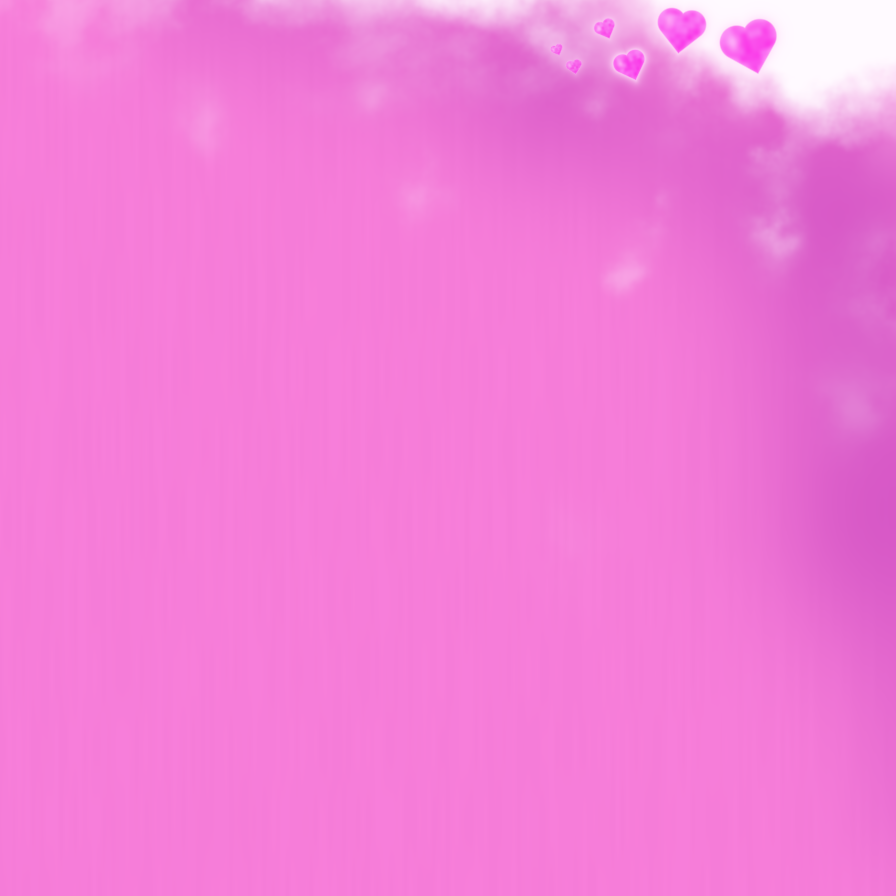
Give the GLSL for this background, as a WebGL 2 fragment shader.

```glsl
#version 300 es
precision highp float;

uniform vec2 u_resolution;
out vec4 fragColor;

float hash(vec2 p) {
  return fract(sin(dot(p, vec2(127.1, 311.7))) * 43758.5453);
}

float noise(vec2 p) {
  vec2 i = floor(p), f = fract(p);
  f = f * f * (3.0 - 2.0 * f);
  return mix(mix(hash(i), hash(i + vec2(1, 0)), f.x),
             mix(hash(i + vec2(0, 1)), hash(i + vec2(1, 1)), f.x), f.y);
}

float fbm(vec2 p) {
  float sum = 0.0, amplitude = 0.5;
  for (int i = 0; i < 5; i++) {
    sum += amplitude * noise(p);
    p = mat2(1.6, 1.2, -1.2, 1.6) * p + 7.3;
    amplitude *= 0.5;
  }
  return sum;
}

// Soft stroke between two points
float softStroke(vec2 p, vec2 a, vec2 b, float width) {
  vec2 ab = b - a;
  vec2 away = p - a - ab * clamp(dot(p - a, ab) / dot(ab, ab), 0.0, 1.0);
  return exp(-dot(away, away) / (width * width));
}

// Signed distance to a heart with its tip at the origin
float heartDistance(vec2 p) {
  p.x = abs(p.x);
  if (p.x + p.y > 1.0) return length(p - vec2(0.25, 0.75)) - 0.3536;
  vec2 q = p - 0.5 * max(p.x + p.y, 0.0);
  vec2 top = p - vec2(0.0, 1.0);
  return sqrt(min(dot(top, top), dot(q, q))) * sign(p.x - p.y);
}

// Deep orchid band along the top and down the right side
float shadeAmount(vec2 p) {
  float light = 1.0 - 0.45 * softStroke(p, vec2(0.25, 1.03), vec2(0.60, 0.93), 0.11);
  light *= 1.0 - 0.50 * softStroke(p, vec2(0.64, 0.90), vec2(0.90, 0.79), 0.11);
  light *= 1.0 - 0.80 * softStroke(p, vec2(0.96, 0.74), vec2(1.0, 0.43), 0.145);
  light *= 1.0 - 0.50 * softStroke(p, vec2(1.0, 0.43), vec2(1.06, 0.12), 0.10);
  return 1.0 - light;
}

// Torn white cloud in the upper right, with loose wisps below it
float cloudAmount(vec2 p) {
  float detail = fbm(p * 13.0 + 3.0);
  float edge = mix(1.05, 0.995, smoothstep(0.40, 0.56, p.x));
  edge -= 0.10 * smoothstep(0.66, 0.90, p.x);
  float cloud = smoothstep(-0.055, 0.04, p.y - edge + (detail - 0.48) * 0.12);
  vec2 warped = p + 0.07 * (vec2(fbm(p * 14.0), fbm(p * 14.0 + 19.0)) - 0.48);
  vec4 wisps[12] = vec4[12](
    vec4(0.23, 0.86, 0.027, 0.20), vec4(0.47, 0.79, 0.028, 0.22),
    vec4(0.72, 0.76, 0.025, 0.50), vec4(0.695, 0.69, 0.018, 0.30),
    vec4(0.865, 0.74, 0.028, 0.45), vec4(0.86, 0.84, 0.035, 0.55),
    vec4(0.43, 0.88, 0.030, 0.18), vec4(0.66, 0.87, 0.022, 0.35),
    vec4(0.955, 0.55, 0.040, 0.20), vec4(0.99, 0.69, 0.040, 0.28),
    vec4(0.65, 0.39, 0.040, 0.05), vec4(0.78, 0.88, 0.035, 0.40));
  float clear = 1.0 - cloud;
  for (int i = 0; i < 12; i++) {
    vec2 d = (warped - wisps[i].xy) * vec2(1.15, 0.8);
    float puff = exp(-dot(d, d) / (wisps[i].z * wisps[i].z));
    clear *= 1.0 - wisps[i].w * puff * smoothstep(0.25, 0.60, detail);
  }
  float haze = smoothstep(0.40, 0.75, fbm(p * 12.0 + 31.0));
  clear *= 1.0 - 0.35 * haze * smoothstep(0.80, 1.0, p.y + 0.1 * (p.x - 0.6));
  return 1.0 - clear;
}

// Glossy hearts with a pale halo: centre, half width, tilt
vec3 drawHearts(vec3 color, vec2 p) {
  vec4 hearts[6] = vec4[6](
    vec4(0.760, 0.965, 0.027, -0.12), vec4(0.838, 0.946, 0.032, 0.28),
    vec4(0.704, 0.926, 0.018, 0.35), vec4(0.676, 0.967, 0.012, 0.40),
    vec4(0.641, 0.925, 0.009, 0.20), vec4(0.622, 0.944, 0.007, 0.40));
  for (int i = 0; i < 6; i++) {
    float size = hearts[i].z, c = cos(hearts[i].w), s = sin(hearts[i].w);
    vec2 q = mat2(c, -s, s, c) * (p - hearts[i].xy) / size;
    float d = heartDistance(q * 0.6 + vec2(0.0, 0.55)) * size / 0.6;
    float pixel = 1.0 / u_resolution.y;
    float strength = smoothstep(0.0, 0.02, size);
    color = mix(color, vec3(1.0, 0.88, 0.98), 0.85 * strength * exp(-max(d, 0.0) / 0.005));
    vec3 fill = mix(vec3(0.98, 0.24, 0.92), vec3(0.98, 0.42, 0.94), 0.5 + 0.5 * q.y);
    fill += 0.25 * (noise(q * 4.0 + hearts[i].xy * 90.0) - 0.5) * vec3(0.0, 1.0, 0.2);
    fill = mix(fill, vec3(1.0, 0.70, 0.97), 0.6 * exp(min(d, 0.0) / (0.08 * size)));
    vec2 glint = (q - vec2(-0.55, 0.35)) / vec2(0.22, 0.32);
    fill = mix(fill, vec3(1.0, 0.82, 0.99), 0.6 * exp(-dot(glint, glint)));
    float cover = 1.0 - smoothstep(-pixel, pixel, d);
    color = mix(color, fill, cover * mix(0.6, 1.0, strength));
  }
  return color;
}

void main() {
  vec2 p = gl_FragCoord.xy / u_resolution;
  vec3 color = vec3(0.965, 0.49, 0.85);
  // Faint upright streaks
  color += 0.010 * (noise(p * vec2(190.0, 12.0)) - 0.5);
  color = mix(color, vec3(0.83, 0.33, 0.77), shadeAmount(p));
  color = mix(color, vec3(1.0, 0.98, 1.0), cloudAmount(p));
  fragColor = vec4(drawHearts(color, p), 1.0);
}
```
